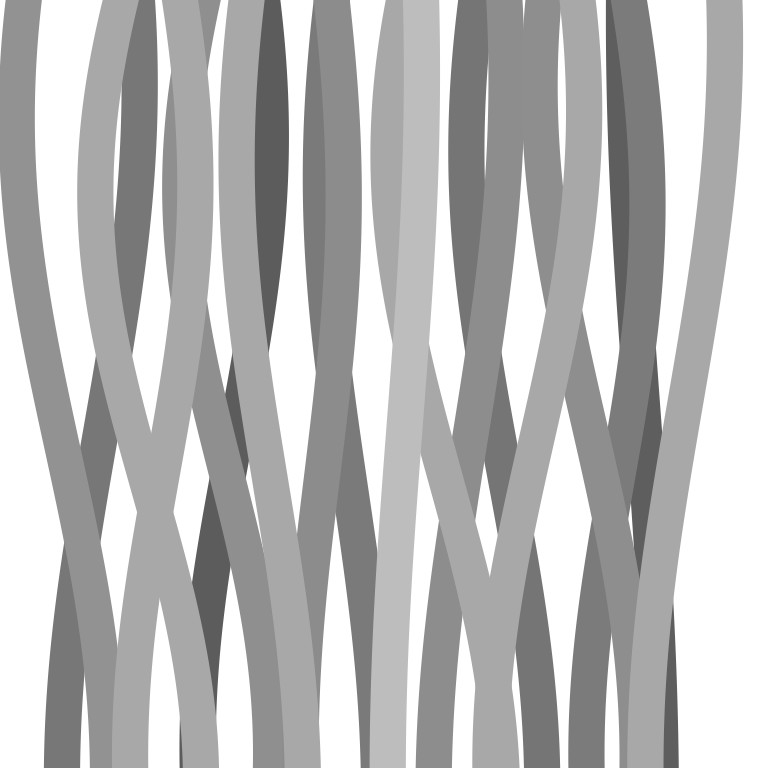
Reproduce this pattern procedurally as a WebGL 2 fragment shader.

```glsl
#version 300 es
precision highp float;
// Draws flat grey ribbons that hang from top to bottom, sway gently and cross on white.

uniform vec2 u_resolution;
out vec4 outColor;

const float PI = 3.14159265;
const int RIBBON_COUNT = 18;
const float HALF_WIDTH = 0.0236;
const vec3 PAPER = vec3(1.0);

// Sine-free hash of a ribbon index and a channel, from 0 to 1.
float hash(float index, float channel) {
    vec3 p = fract(vec3(index, channel, index + channel) * vec3(0.1031, 0.1030, 0.0973));
    p += dot(p, p.yzx + 33.33);
    return fract((p.x + p.y) * p.z);
}

// Shuffles layers over the horizontal slots, so neighbours differ in depth.
float slotOf(float layer, float count) {
    return mod(layer * 7.0 + 16.0, count);
}

// Darker greys lie at the back, lighter ones in front.
float shadeOf(float layer) {
    float shade = 0.37;
    shade = mix(shade, 0.47, step(1.5, layer));
    shade = mix(shade, 0.56, step(5.5, layer));
    shade = mix(shade, 0.66, step(10.5, layer));
    shade = mix(shade, 0.74, step(16.5, layer));
    float tint = (hash(layer, 9.0) - 0.5) * 0.03;
    return shade + tint * (1.0 - step(10.5, layer));
}

// Half a slow wave, from an extreme near the top to one near the bottom.
float swayAt(float depth, float peak, float trough) {
    return cos(PI * (depth - peak) / (trough - peak));
}

// Horizontal centre of a ribbon at a depth below the top edge.
float centreOf(float slot, float count, float depth) {
    float middle = mix(0.085, 0.895, slot / (count - 1.0));
    middle += (hash(slot, 1.0) - 0.5) * 0.04;
    float amplitude = mix(0.022, 0.075, hash(slot, 2.0));
    float side = mod(slot, 2.0) * 2.0 - 1.0;
    float peak = mix(0.02, 0.27, hash(slot, 3.0));
    float trough = mix(0.96, 1.06, hash(slot, 4.0));
    return middle + side * amplitude * swayAt(depth, peak, trough);
}

// Antialiased coverage of a band around its centre.
float bandMask(float offset, float halfWidth, float pixel) {
    return clamp((halfWidth - abs(offset)) / pixel + 0.5, 0.0, 1.0);
}

void main() {
    vec2 uv = gl_FragCoord.xy / u_resolution;
    float pixel = 1.0 / u_resolution.x;
    float count = float(RIBBON_COUNT);
    vec3 color = PAPER;

    // Paint the ribbons from back to front.
    for (int i = 0; i < RIBBON_COUNT; i++) {
        float layer = float(i);
        float slot = slotOf(layer, count);
        float centre = centreOf(slot, count, 1.0 - uv.y);
        float mask = bandMask(uv.x - centre, HALF_WIDTH, pixel);
        color = mix(color, vec3(shadeOf(layer)), mask);
    }

    outColor = vec4(color, 1.0);
}
```
